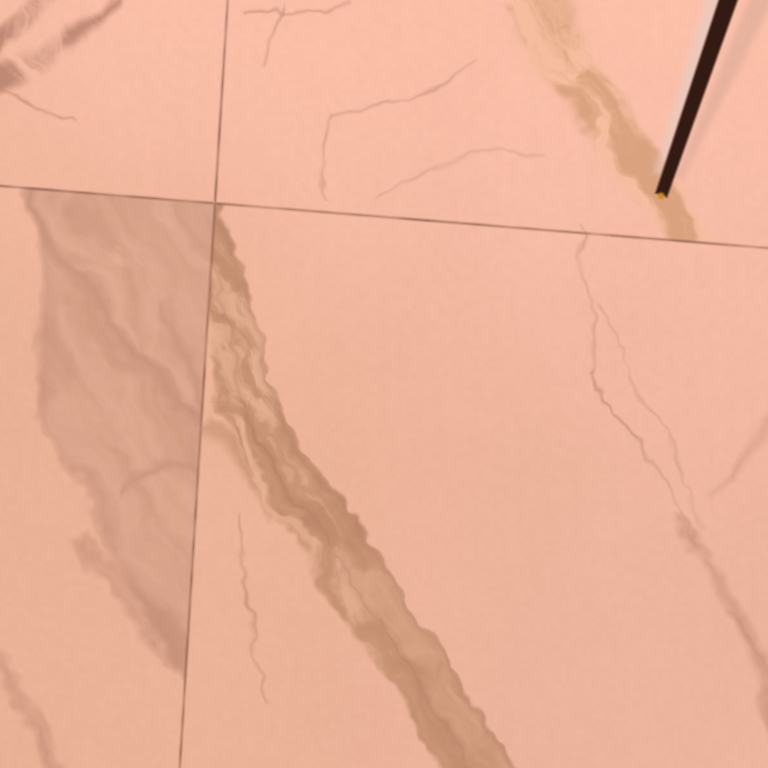
Write a Shadertoy shader that draws this texture.

```glsl
// Pink veined marble floor tiles with slanted grout joints and a thin dark rod.

float hash(vec2 p) {
    return fract(sin(dot(p, vec2(127.1, 311.7))) * 43758.5453);
}

float noise(vec2 p) {
    vec2 i = floor(p), f = fract(p);
    f = f * f * (3.0 - 2.0 * f);
    return mix(mix(hash(i), hash(i + vec2(1, 0)), f.x),
               mix(hash(i + vec2(0, 1)), hash(i + vec2(1, 1)), f.x), f.y);
}

float fbm(vec2 p) {
    float sum = 0.0, amp = 0.533;
    for (int i = 0; i < 4; i++) {
        sum += amp * noise(p);
        p = mat2(1.6, 1.2, -1.2, 1.6) * p + 3.7;
        amp *= 0.5;
    }
    return sum;
}

float fill(float d, float soft) {
    return 1.0 - smoothstep(-soft, soft, d);
}

// Signed distance to a bowed stroke from ends.xy to ends.zw, tapering wa to wb
float stroke(vec2 p, vec4 ends, float bend, float wa, float wb) {
    vec2 ab = ends.zw - ends.xy, ap = p - ends.xy;
    float len = length(ab), t = dot(ap, ab) / (len * len);
    float side = (ab.x * ap.y - ab.y * ap.x) / len - bend * 4.0 * t * (1.0 - t);
    return max(abs(side) - mix(wa, wb, t), (abs(t - 0.5) - 0.5) * len);
}

float vein(vec2 p, vec4 ends, float bend, float wa, float wb) {
    return fill(stroke(p, ends, bend, wa, wb), 0.009);
}

float crack(vec2 p, vec4 ends, float bend) {
    return fill(stroke(p, ends, bend, 0.0015, 0.0015), 0.004);
}

void mainImage(out vec4 fragColor, in vec2 fragCoord) {
    vec2 uv = fragCoord / iResolution.xy;
    float px = 1.0 / min(iResolution.x, iResolution.y);

    // Warped coordinates give the veins their ragged course
    vec2 warp = vec2(fbm(uv * 14.0), fbm(uv * 14.0 + 31.0)) - 0.5;
    vec2 p = uv + 0.035 * warp + 0.006 * (noise(uv * 75.0) - 0.5);
    float grain = fbm(vec2(uv.x + 0.55 * uv.y, uv.y * 0.25) * 42.0 + warp * 3.0);

    // Joints and the tiles they separate
    float jointX = uv.x - 0.234 - 0.0625 * uv.y;
    float jointY = uv.y - 0.758 + 0.081 * uv.x;
    float right = smoothstep(-px, px, jointX), left = 1.0 - right;
    float top = smoothstep(-px, px, jointY), bottom = 1.0 - top;

    // Polished ground, brighter toward the upper right
    vec3 tanTone = vec3(0.79, 0.58, 0.46) + 0.16 * (grain - 0.5);
    vec3 crackTone = vec3(0.7, 0.49, 0.41);
    vec3 col = mix(vec3(0.92, 0.7, 0.59), vec3(0.985, 0.75, 0.66),
                   smoothstep(0.5, 1.2, uv.x * 0.5 + uv.y));
    col = mix(col, vec3(0.93, 0.705, 0.625), 0.8 * smoothstep(0.2, 0.8, uv.x) * (1.0 - uv.y));
    col += 0.02 * (fbm(uv * 7.0) - 0.5) + 0.012 * (noise(uv * 150.0) - 0.5);

    // Broad mauve patch in the lower left tile
    float edge = p.x - 0.05 - 0.55 * max(0.46 - p.y, 0.0) + 0.4 * max(p.y - 0.7, 0.0);
    float mauve = smoothstep(-0.006, 0.012, edge) * left * bottom;
    col = mix(col, vec3(0.84, 0.63, 0.535) + 0.11 * (grain - 0.5), 0.88 * mauve);
    col = mix(col, crackTone, 0.3 * mauve * exp(-abs(edge) * 70.0));
    float streaks = vein(p, vec4(0.04, 0.75, 0.26, 0.44), -0.015, 0.002, 0.007)
                  + vein(p, vec4(0.15, 0.36, 0.26, 0.385), 0.015, 0.001, 0.004)
                  + vein(p, vec4(0.21, 0.6, 0.26, 0.46), 0.005, 0.001, 0.004)
                  + vein(p, vec4(0.11, 0.3, 0.245, 0.14), 0.0, 0.012, 0.018)
                  + vein(p, vec4(-0.02, 0.15, 0.08, -0.03), 0.008, 0.006, 0.012);
    col = mix(col, vec3(0.73, 0.52, 0.44), (0.15 + 0.8 * grain) * min(streaks, 1.0) * left * bottom);

    // Main tan vein, turning diagonal partway down
    float drop = 0.736 - p.y;
    float offset = p.x - 0.268 - 0.2 * drop - 0.44 * max(drop - 0.27, 0.0);
    float halfWidth = mix(0.022, 0.047, smoothstep(0.0, 0.35, drop));
    float band = fill(abs(offset) - halfWidth, 0.006) * right * bottom;
    float pale = smoothstep(0.4, 0.7, grain) * smoothstep(0.03, -0.04, offset + 0.2 * (drop - 0.5));
    col = mix(col, mix(tanTone, vec3(0.89, 0.68, 0.56), pale), 0.92 * band);
    float rim = exp(-abs(offset - halfWidth) * 200.0) + 0.6 * exp(-abs(offset + 0.01) * 180.0);
    col = mix(col, vec3(0.62, 0.42, 0.34), 0.5 * rim * band);
    float fork = vein(p, vec4(0.26, 0.44, 0.36, 0.33), 0.01, 0.015, 0.003);
    col = mix(col, tanTone, 0.6 * fork * right * (1.0 - band));

    // Golden vein in the upper tile
    float gold = stroke(p, vec4(0.69, 1.02, 0.935, 0.66), -0.018, 0.042, 0.018);
    vec3 goldTone = mix(vec3(0.83, 0.61, 0.46), vec3(0.96, 0.74, 0.61), smoothstep(0.3, 0.7, grain));
    col = mix(col, goldTone, 0.8 * fill(gold, 0.01) * top);

    // Smoky veins in the upper left tile
    float smoke = vein(p, vec4(-0.02, 0.89, 0.17, 1.02), -0.01, 0.018, 0.003)
                + vein(p, vec4(-0.02, 0.93, 0.06, 1.01), 0.0, 0.016, 0.012);
    col = mix(col, crackTone, 0.8 * min(smoke, 1.0) * smoothstep(0.2, 0.65, grain) * left * top);

    // Broken hairline cracks and the thin veins at the right
    float cracks = crack(p, vec4(0.425, 0.74, 0.435, 0.85), 0.006)
                 + crack(p, vec4(0.435, 0.85, 0.61, 0.925), -0.015)
                 + crack(p, vec4(0.49, 0.74, 0.7, 0.8), 0.018) * 0.7
                 + crack(p, vec4(0.32, 0.985, 0.46, 1.0), -0.008)
                 + crack(p, vec4(0.35, 0.92, 0.37, 0.99), 0.0)
                 + crack(p, vec4(0.0, 0.885, 0.1, 0.85), 0.0)
                 + crack(p, vec4(0.305, 0.34, 0.35, 0.095), -0.008)
                 + crack(p, vec4(0.75, 0.7, 0.775, 0.52), 0.008) * 0.8
                 + crack(p, vec4(0.78, 0.6, 0.91, 0.31), 0.01) * 0.7
                 + crack(p, vec4(0.775, 0.52, 0.91, 0.29), 0.0);
    col = mix(col, crackTone, min(cracks, 1.0) * (0.2 + 0.5 * noise(uv * 38.0)));
    float thin = vein(p, vec4(0.88, 0.33, 1.02, 0.04), 0.012, 0.004, 0.015)
               + vein(p, vec4(0.92, 0.35, 1.01, 0.46), 0.0, 0.002, 0.01) * 0.5;
    col = mix(col, vec3(0.77, 0.55, 0.46), min(thin, 1.0) * (0.2 + 0.9 * grain));

    // Grout lines with uneven dirt
    float joint = fill(min(abs(jointX), abs(jointY)) - 0.0012, 0.0015 + px);
    col = mix(col, vec3(0.55, 0.37, 0.3), joint * (0.45 + 0.55 * noise(uv * 45.0)));

    // Rod with shadow, reflection and brass tip
    col = mix(col, vec3(0.85, 0.66, 0.59), 0.6 * vein(uv, vec4(1.0, 1.02, 0.885, 0.77), 0.0, 0.016, 0.004));
    col = mix(col, vec3(0.9, 0.8, 0.76), 0.8 * vein(uv, vec4(0.937, 1.02, 0.857, 0.776), 0.0, 0.01, 0.004));
    float rod = stroke(uv, vec4(0.955, 1.02, 0.861, 0.746), 0.0, 0.012, 0.008);
    col = mix(col, vec3(0.2, 0.1, 0.07), fill(rod, 0.0015 + px));
    col = mix(col, vec3(0.8, 0.55, 0.1), fill(length(uv - vec2(0.861, 0.745)) - 0.004, 0.002 + px));
    fragColor = vec4(col, 1.0);
}
```
